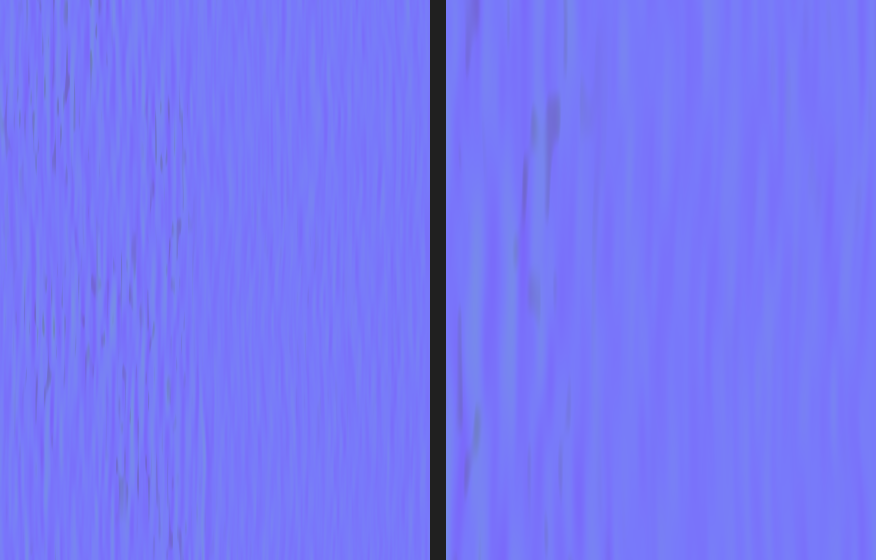
Left, the full canvas; right, a detail of the centre.
Reproduce this texture map procedurally as a Shadertoy shader.

```glsl
#define BASE_COLOR vec3(0.472, 0.473, 0.982)
#define GROOVE_FREQ vec2(112.0, 7.5)
#define FIBRE_FREQ vec2(175.0, 17.0)
#define HAIR_FREQ vec2(300.0, 12.0)
#define PORE_FREQ vec2(210.0, 20.0)
#define GROOVE_DEPTH 0.086
#define FIBRE_DEPTH 0.066
#define HAIR_DEPTH 0.020
#define PORE_DARKNESS 0.19
#define WARP 0.004
#define SOFT_LIMIT 3.0

float hash(vec2 p) {
    return fract(sin(dot(p, vec2(127.1, 311.7))) * 43758.5453);
}

// One lattice column of noise, shifted so that streak ends never line up
float column(float id, float y) {
    y += 17.0 * hash(vec2(id, 3.7));
    float row = floor(y);
    return mix(hash(vec2(id, row)), hash(vec2(id, row + 1.0)),
               smoothstep(0.0, 1.0, y - row));
}

// Smooth upright streaks in the range -1 to 1
float streaks(vec2 p) {
    float id = floor(p.x);
    float blend = smoothstep(0.0, 1.0, p.x - id);
    return 2.0 * mix(column(id, p.y), column(id + 1.0, p.y), blend) - 1.0;
}

// Sideways slope of the streaks, free of broad drift
float streakSlope(vec2 p) {
    vec2 reach = vec2(0.5, 0.0);
    return 0.5 * (streaks(p + reach) - streaks(p - reach));
}

float bump(float x, float center, float width) {
    float d = (x - center) / width;
    return exp(-d * d);
}

// Sideways drift of the grain: broad bends plus a small wobble
vec2 bendGrain(vec2 p) {
    float bend = streaks(p * vec2(4.0, 4.0) + 40.0);
    float wobble = streaks(p * vec2(22.0, 16.0) + 80.0);
    p.x += WARP * bend + 0.25 * WARP * wobble;
    return p;
}

// Single long split: a lit flank beside a shaded one
float splitSlope(vec2 p) {
    float center = 0.362 + 0.004 * streaks(vec2(7.5, p.y * 9.0));
    float reach = 1.0 - smoothstep(0.2, 0.36, p.y);
    return reach * (0.09 * bump(p.x, center, 0.003)
                  - 0.06 * bump(p.x, center + 0.007, 0.004));
}

void mainImage(out vec4 fragColor, in vec2 fragCoord) {
    vec2 p = fragCoord / iResolution.y;
    vec2 grain = bendGrain(p);

    // Coarse grain on the left, fine and calm grain on the right
    float coarse = 1.0 - smoothstep(0.26, 0.40, p.x);
    float ridge = bump(p.x, 0.22, 0.10);
    float patches = 0.5 + 0.5 * streaks(p * vec2(13.0, 6.0) + 12.0);
    float rough = mix(0.32, 0.78, coarse) + 0.25 * ridge
                + 0.22 * bump(p.x, 0.55, 0.06) * smoothstep(0.1, 0.5, p.y);
    rough *= 0.8 + 0.4 * patches;

    // Sideways slope of the surface
    float slope = GROOVE_DEPTH * rough * streakSlope(grain * GROOVE_FREQ)
                + FIBRE_DEPTH * (0.4 + 0.5 * rough) * streakSlope(grain * FIBRE_FREQ + 31.0)
                + HAIR_DEPTH * streaks(grain * HAIR_FREQ + 57.0);
    slope += splitSlope(p);
    slope /= 1.0 + SOFT_LIMIT * abs(slope);

    // Short grey pores, densest where the grain is rough
    float pore = smoothstep(0.35, 0.95, streaks(grain * PORE_FREQ + 93.0));
    pore *= smoothstep(0.25, 0.85, patches) * smoothstep(0.2, 1.0, rough);

    // Lit flanks turn cyan, shaded flanks turn violet
    float lit = max(slope, 0.0);
    vec3 color = BASE_COLOR + vec3(-0.08, 1.0, 0.0) * slope;
    color.b -= 0.6 * lit + 5.0 * lit * lit;
    color -= PORE_DARKNESS * pore * vec3(0.2, 0.15, 1.0);
    fragColor = vec4(clamp(color, 0.0, 1.0), 1.0);
}
```
